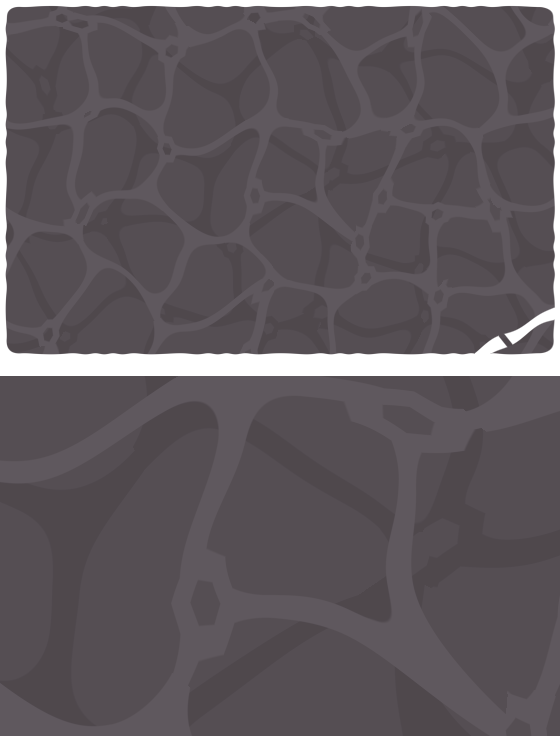
Top: the whole. Bottom: its middle third, enlarged.
Give the GLSL for this texture, as a Shadertoy shader.

```glsl
// Dark cracked stone slab: pale veins over shadow veins, with a wavy rim and a chipped corner.

float hash(vec2 p) {
    return fract(sin(dot(p, vec2(127.1, 311.7))) * 43758.5453);
}

float smoothMin(float a, float b, float k) {
    float h = max(k - abs(a - b), 0.0) / k;
    return min(a, b) - h * h * k * 0.25;
}

// Distance to the border between the nearest cell and another one
float borderDistance(vec2 near, vec2 other) {
    return (dot(other, other) - dot(near, near)) / (2.0 * length(other - near));
}

// Coverage of a rounded cell network with small holes at some junctions
float veins(vec2 p, float blur) {
    p += 0.12 * sin(p.yx * vec2(2.9, 3.4) + vec2(0.6, 2.1));
    p += 0.025 * sin(p.yx * vec2(9.0, 8.1) + vec2(1.7, 0.3));
    vec2 cell = floor(p);

    // Offsets and ids of the three nearest sites
    vec2 a = vec2(9.0), b = a, c = a;
    vec2 idA = cell, idB = cell, idC = cell;
    for (int y = -1; y <= 1; y++) {
        for (int x = -1; x <= 1; x++) {
            vec2 id = cell + vec2(x, y);
            vec2 jitter = vec2(hash(id), hash(id + 41.3)) - 0.5;
            vec2 site = id + 0.5 + 0.76 * jitter - p;
            float d = dot(site, site);
            if (d < dot(a, a)) {
                c = b; idC = idB;
                b = a; idB = idA;
                a = site; idA = id;
            } else if (d < dot(b, b)) {
                c = b; idC = idB;
                b = site; idB = id;
            } else if (d < dot(c, c)) {
                c = site; idC = id;
            }
        }
    }

    float edge = smoothMin(borderDistance(a, b), borderDistance(a, c), 0.2);
    float width = 0.045 + 0.009 * sin(p.x * 3.7 + 2.0 * sin(p.y * 2.6));
    float line = 1.0 - smoothstep(-blur, blur, edge - width);

    // Swollen junctions with an opening
    float junction = length(c) - length(a);
    if (hash(idA + idB + idC) < 0.38) {
        line = max(line, 1.0 - smoothstep(-blur, blur, (junction - 0.22) * 0.6));
        line *= smoothstep(-blur, blur, (junction - 0.095) * 0.6);
    }
    return line;
}

// Signed distance to the rounded slab with an uneven rim
float slab(vec2 p, float aspect) {
    vec2 halfSize = vec2(aspect, 1.0) * 0.5 - 0.018;
    vec2 q = abs(p - vec2(aspect, 1.0) * 0.5) - halfSize + 0.04;
    float box = length(max(q, 0.0)) + min(max(q.x, q.y), 0.0) - 0.04;
    vec2 wave = sin(p * 82.0 + 2.5 * sin(p * 19.0 + 0.7));
    return box + 0.0018 * (wave.x + wave.y);
}

// Signed distance to the white split, bridged by a sliver of stone
float chip(vec2 p, float aspect) {
    vec2 q = p - vec2(aspect - 0.22, 0.016);
    float middle = 0.56 * q.x + 0.005 * sin(q.x * 48.0);
    float split = (abs(q.y - middle) - 0.017 - 0.003 * sin(q.x * 31.0)) * 0.87;
    float bridge = abs(q.x - 0.072 + 0.8 * (q.y - 0.035)) * 0.78 - 0.008;
    return max(max(split, -bridge), -q.x - 0.05);
}

void mainImage(out vec4 fragColor, in vec2 fragCoord) {
    vec2 p = fragCoord / iResolution.y;
    float aspect = iResolution.x / iResolution.y;
    float pixel = 0.8 / iResolution.y;

    vec3 stone = vec3(0.333, 0.306, 0.325);
    vec3 shadow = vec3(0.308, 0.281, 0.300);
    vec3 pale = vec3(0.372, 0.344, 0.367);

    // Buried network first, then the one on the surface
    vec3 color = mix(stone, shadow, veins(p * 4.0 + vec2(23.4, 7.6), pixel * 4.0));
    color = mix(color, pale, veins(p * 4.1 + vec2(3.2, 11.3), pixel * 4.1));

    // White outside the slab and through the broken corner
    float outside = max(slab(p, aspect), -chip(p, aspect));
    color = mix(color, vec3(1.0), smoothstep(-pixel, pixel, outside));

    fragColor = vec4(color, 1.0);
}
```
